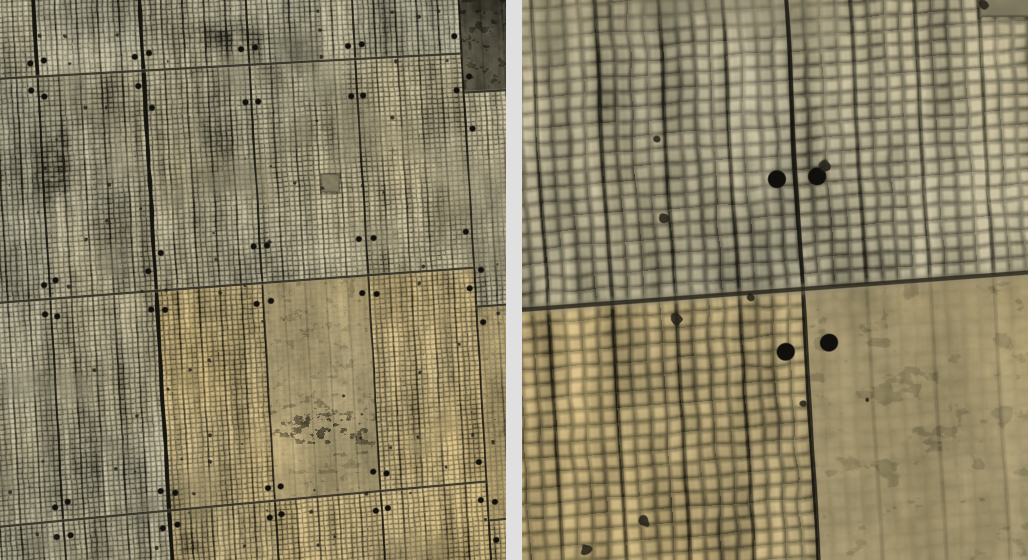
Left: the whole. Right: its middle third, enlarged.
This texture is drawn by a WebGL 2 fragment shader. Its source:

```glsl
#version 300 es
precision highp float;
// Weathered studded paving slabs: a slightly skewed grid of tall slabs, each
// divided into strips and small raised studs, with dark joints and bolt holes.
// Slab coordinates give the repeats; hash and value noise give wear and stains.
#define SLAB vec2(0.190, 0.400)
#define ORIGIN vec2(0.0586, 0.1406)
#define STUDS vec2(20.0, 44.0)
#define STRIPS 5.0
#define HOLE_RADIUS 0.0054
#define RELIEF 0.46
#define BASE_TONE 0.55
#define DARK vec3(0.13, 0.12, 0.09)
#define MID vec3(0.49, 0.47, 0.39)
#define LIGHT vec3(0.80, 0.76, 0.65)
#define WARM vec3(1.08, 1.01, 0.84)

uniform vec2 u_resolution;
out vec4 outColor;

float hash(vec2 p) {
  return fract(sin(dot(p, vec2(127.1, 311.7))) * 43758.5453);
}

float noise(vec2 p) {
  vec2 i = floor(p), f = fract(p);
  f = f * f * (3.0 - 2.0 * f);
  return mix(mix(hash(i), hash(i + vec2(1, 0)), f.x),
             mix(hash(i + vec2(0, 1)), hash(i + vec2(1, 1)), f.x), f.y);
}

float fbm(vec2 p) {
  float sum = 0.0, amp = 0.5;
  for (int i = 0; i < 4; i++) {
    sum += amp * noise(p);
    p = p * 2.03 + 17.3;
    amp *= 0.5;
  }
  return sum / 0.9375;
}

// 1 when the slab index equals (col, row)
float isSlab(vec2 id, float col, float row) {
  return float(distance(id, vec2(col, row)) < 0.5);
}

float blob(vec2 p, vec2 center, vec2 size) {
  vec2 d = (p - center) / size;
  return exp(-dot(d, d));
}

vec3 stoneRamp(float t) {
  vec3 c = mix(DARK, MID, clamp(t * 2.0, 0.0, 1.0));
  return mix(c, LIGHT, clamp(t * 2.0 - 1.0, 0.0, 1.0));
}

void main() {
  float px = 1.0 / u_resolution.y;
  vec2 p = vec2(gl_FragCoord.x, u_resolution.y - gl_FragCoord.y) * px;

  // Skewed slab grid, y running down; the last column is shifted
  vec2 g = p + vec2(-0.0586 * p.y, p.x * (0.05 + 0.05 * p.y)) - ORIGIN;
  g.x += 0.0016 * (noise(p * vec2(3.0, 14.0)) - 0.5);
  g.y -= 0.073 * step(4.0 * SLAB.x, g.x);
  vec2 uv = g / SLAB, id = floor(uv), local = fract(uv);
  float slabRnd = hash(id + 3.7);

  // Worn smooth slabs, warm slabs and loose worn areas
  float bare = 0.87 * isSlab(id, 2.0, 1.0) + isSlab(id, 4.0, -1.0)
             + 0.6 * isSlab(id, 4.0, 1.0);
  float rubbed = smoothstep(0.58, 0.78, fbm(p * 9.0 + 4.0));
  float wear = max(bare, 0.6 * rubbed);
  float warm = 0.25 * slabRnd + 0.75 * step(1.0, id.x) * step(0.5, id.y);
  warm = clamp(warm + 0.5 * (fbm(p * 6.0) - 0.5), 0.0, 1.0);

  // Rows of studs with darker vertical grooves
  vec2 cell = local * STUDS;
  cell += 0.22 * (vec2(noise(p * 60.0), noise(p * 60.0 + 31.0)) - 0.5);
  vec2 cellId = floor(cell) + id * STUDS, f = fract(cell) - 0.5;
  vec2 groove = smoothstep(vec2(0.16), vec2(0.5), abs(f));
  float column = hash(vec2(cellId.x, id.y));
  float stud = (1.0 - groove.x * (0.65 + 0.35 * column))
             * (1.0 - groove.y * (0.5 + 0.4 * slabRnd));
  stud += 0.22 * (hash(cellId) - 0.5) - 0.22 * (f.x + f.y);

  // Broad tone: slab, strip, vertical streaks, blotches, grain
  float strip = local.x * STRIPS;
  float stripRnd = hash(vec2(floor(strip) + 7.0 * id.x, id.y));
  float streak = fbm(vec2(g.x * 75.0, g.y * 7.0) + id.y * 9.0);
  float tone = BASE_TONE + 0.09 * (slabRnd - 0.5) + 0.07 * (stripRnd - 0.5);
  tone += (0.62 - 0.4 * wear) * (streak - 0.5);
  tone += 0.38 * (fbm(p * 10.0 + 20.0) - 0.5);
  tone += 0.14 * (fbm(p * 130.0) - 0.5) + 0.07 * warm;
  tone += RELIEF * (1.0 - wear) * (stud - 0.48);
  tone += 0.08 * isSlab(id, 2.0, 1.0) - 0.34 * isSlab(id, 4.0, -1.0);

  // Strip joints
  float stripDist = abs(strip - round(strip)) * SLAB.x / STRIPS;
  float stripLine = 1.0 - smoothstep(0.0006, 0.0012 + px, stripDist);
  tone -= stripLine * (0.27 - 0.2 * wear) * (0.6 + 0.6 * streak);

  // Dark smudges and chipped pits
  float smudge = blob(p, vec2(0.39, 0.065), vec2(0.06, 0.025))
               + blob(p, vec2(0.10, 0.31), vec2(0.03, 0.06))
               + blob(p, vec2(0.34, 0.97), vec2(0.02, 0.02));
  tone -= 0.38 * smudge * smoothstep(0.3, 0.65, fbm(p * 45.0));
  float chipped = blob(p, vec2(0.57, 0.765), vec2(0.09, 0.035)) + 0.35 * bare;
  float chips = smoothstep(0.6, 0.68, fbm(p * vec2(75.0, 95.0)) + 0.09 * chipped - 0.05);
  tone -= 0.42 * chips * clamp(chipped, 0.0, 1.0);

  // Square repair
  vec2 q = abs(p - vec2(0.59, 0.327)) - 0.0165;
  float box = max(q.x, q.y);
  tone = mix(tone, 0.51 + 0.1 * (noise(p * 150.0) - 0.5), smoothstep(px, -px, box));
  tone -= 0.22 * (1.0 - smoothstep(0.0, 0.0015 + px, abs(box)));
  vec3 color = stoneRamp(tone) * mix(vec3(0.98, 1.0, 1.01), WARM, warm);

  // Slab joints: one wide black joint, the others thin
  float seam = round(uv.x);
  float wide = float(seam == 1.0) + float(seam == 0.0 && id.y < -0.5);
  float seamWidth = mix(0.0011, 0.0031, wide) * (0.75 + 0.5 * noise(p * 40.0));
  vec2 seamDist = abs(uv - round(uv)) * SLAB;
  float joint = 1.0 - smoothstep(seamWidth - px * 0.5, seamWidth + px, seamDist.x);
  color = mix(color, DARK * 0.55, joint * mix(0.75, 0.95, wide));
  float lip = 1.0 - smoothstep(0.002, 0.005, seamDist.y);
  color = mix(color, MID * 1.12, 0.4 * lip);
  float crossJoint = 1.0 - smoothstep(0.0008, 0.0012 + px, seamDist.y);
  color = mix(color, DARK, 0.75 * crossJoint);

  // Bolt holes near the four corners, and scattered pits
  vec2 corner = step(0.5, local), seed = id * 2.0 + corner;
  float inset = id.y == 0.0 && id.x > 0.5 ? 0.068 : 0.024 + 0.014 * hash(seed + 5.0);
  vec2 hole = vec2(0.012 + 0.004 * (hash(seed) - 0.5), inset);
  float holeDist = length(seamDist - hole) - HOLE_RADIUS;
  vec2 pitCell = floor(p / 0.045);
  vec2 pit = (pitCell + 0.2 + 0.6 * vec2(hash(pitCell), hash(pitCell + 41.0))) * 0.045;
  float pitSize = 0.0035 * smoothstep(0.72, 1.0, hash(pitCell + 83.0));
  float pitDist = length(p - pit) - pitSize + 0.002 * (noise(p * 300.0) - 0.5);
  color = mix(color, DARK * 0.5, smoothstep(px, -px, holeDist));
  color = mix(color, DARK, 0.85 * smoothstep(px, -px, pitDist) * step(0.0005, pitSize));

  outColor = vec4(clamp(color, 0.0, 1.0), 1.0);
}
```
